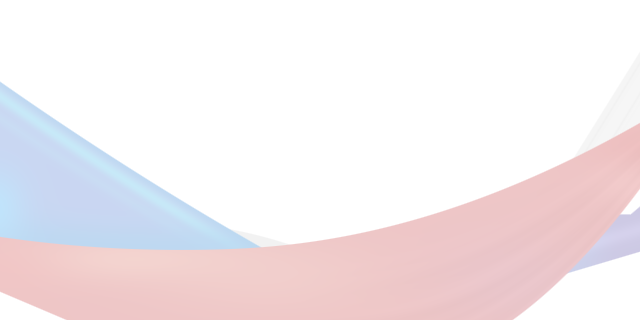
A Shadertoy shader for this background:

```glsl
// Pale silk ribbons sweeping over a white field: a rose band in front,
// a blue sail on the left, grey veils and a lavender tail behind it.
// Each shape lies between height curves; soft bands and noise shade the cloth.

#define WHITE    vec3(1.0)
#define ROSE     vec3(0.932, 0.775, 0.778)
#define PEACH    vec3(0.958, 0.840, 0.820)
#define BLUE     vec3(0.790, 0.840, 0.948)
#define CYAN     vec3(0.780, 0.925, 0.975)
#define SKY      vec3(0.730, 0.850, 0.945)
#define LAVENDER vec3(0.805, 0.790, 0.895)
#define VEIL     vec3(0.960)
#define FOLD_AMOUNT 0.012

// Antialiased coverage: one where the signed height d is positive
float cover(float d) {
    return clamp(d / max(fwidth(d), 1e-5) + 0.5, 0.0, 1.0);
}

// Soft bell of the given width around zero
float bell(float d, float width) {
    d /= width;
    return exp(-d * d);
}

float glow(vec2 p, vec2 center, vec2 size) {
    vec2 q = (p - center) / size;
    return exp(-dot(q, q));
}

float hash(float n) {
    return fract(sin(n * 127.1) * 43758.5);
}

float noise(float x) {
    float i = floor(x), f = fract(x);
    return mix(hash(i), hash(i + 1.0), f * f * (3.0 - 2.0 * f));
}

// Height curves in canvas units: x runs 0 to 2, y runs 0 to 1
float roseTop(float x) {
    float d = x - 0.56;
    float bend = d < 0.0 ? 0.13 : 0.195 - 0.13 * exp(-2.5 * d);
    return 0.219 + bend * d * d;
}

float roseBottom(float x) {
    float d = max(x - 1.602, -0.46);
    return max(0.425 * (0.208 - x), d * (0.72 + 0.78 * d));
}

float sailTop(float x) {
    return 0.745 - 0.70 * x + 0.08 * x * x;
}

vec3 sailColor(vec2 p) {
    float depth = sailTop(p.x) - p.y;
    vec3 c = mix(BLUE, SKY, 0.7 * bell(depth, 0.022));
    c = mix(c, CYAN, 0.85 * bell(depth - 0.046, 0.024));
    c = mix(c, CYAN, 0.25 * bell(depth - 0.115 + 0.03 * p.x, 0.022));
    c = mix(c, SKY, 0.75 * bell(p.y - roseTop(p.x), 0.075));
    return mix(c, vec3(0.75, 0.90, 0.99), 0.9 * glow(p, vec2(-0.02, 0.35), vec2(0.10, 0.12)));
}

vec3 roseColor(vec2 p) {
    float top = roseTop(p.x), bottom = roseBottom(p.x);
    float across = (p.y - bottom) / max(top - bottom, 0.01);
    float right = smoothstep(0.8, 1.6, p.x);

    // Broad light and tint
    vec3 c = mix(ROSE, PEACH, 0.85 * glow(p, vec2(0.38, 0.19), vec2(0.40, 0.07)));
    c = mix(c, PEACH, 0.45 * glow(p, vec2(0.85, 0.13), vec2(0.40, 0.12)));
    c = mix(c, vec3(0.945, 0.77, 0.77), 0.7 * glow(p, vec2(0.0, 0.16), vec2(0.22, 0.10)));
    c = mix(c, vec3(0.918, 0.785, 0.812), 0.7 * glow(p, vec2(1.62, 0.12), vec2(0.28, 0.16)));
    c = mix(c, vec3(0.93, 0.74, 0.74), 0.7 * glow(p, vec2(2.0, 0.55), vec2(0.18, 0.10)));
    c = mix(c, vec3(0.96, 0.81, 0.81), 0.7 * glow(p, vec2(1.98, 0.42), vec2(0.12, 0.07)));

    // Fine folds that follow the sweep of the band
    float folds = noise(across * 14.0 + p.x) + 0.5 * noise(across * 31.0 - p.x) - 0.75;
    float lower = 1.0 - smoothstep(0.45, 0.95, across);
    return c + FOLD_AMOUNT * folds * right * (0.3 + 1.7 * lower);
}

void mainImage(out vec4 fragColor, in vec2 fragCoord) {
    vec2 p = fragCoord / iResolution.y;
    float aboveRose = cover(p.y - roseTop(p.x) + 0.02);
    vec3 color = WHITE;

    // Grey veil on the right, ruled with thin lines along its slope
    float inset = (p.x - 1.797) - (p.y - 0.513) * 0.624;
    float ruling = bell(fract(inset * 17.0 + 0.15 * p.y) - 0.5, 0.07);
    vec3 veil = VEIL + 0.012 * noise(inset * 30.0) - 0.015 * ruling;
    color = mix(color, veil, cover(inset) * aboveRose);

    // Small veil tip beside the blue sail
    float tip = 0.284 - 0.18 * (p.x - 0.716) - 0.40 * (p.x - 0.716) * (p.x - 0.716);
    color = mix(color, vec3(0.95), cover(tip - p.y) * aboveRose * step(0.68, p.x) * step(p.x, 1.1));

    // Lavender tail under the right end
    float tailTop = 0.33 + 0.85 * max(p.x - 1.971, 0.0);
    float tailBottom = 0.143 + 0.297 * (p.x - 1.763);
    float tail = cover(tailTop - p.y) * cover(p.y - tailBottom) * step(1.7, p.x);
    vec3 tailColor = mix(vec3(0.80, 0.82, 0.92), LAVENDER, smoothstep(1.78, 1.95, p.x));
    tailColor += 0.03 * bell(p.y - tailBottom - 0.07, 0.025);
    color = mix(color, tailColor, tail);

    // Blue sail, then the rose band over everything
    color = mix(color, sailColor(p), cover(sailTop(p.x) - p.y) * aboveRose);
    float rose = cover(roseTop(p.x) - p.y) * cover(p.y - roseBottom(p.x));
    color = mix(color, roseColor(p), rose);

    fragColor = vec4(color, 1.0);
}
```
